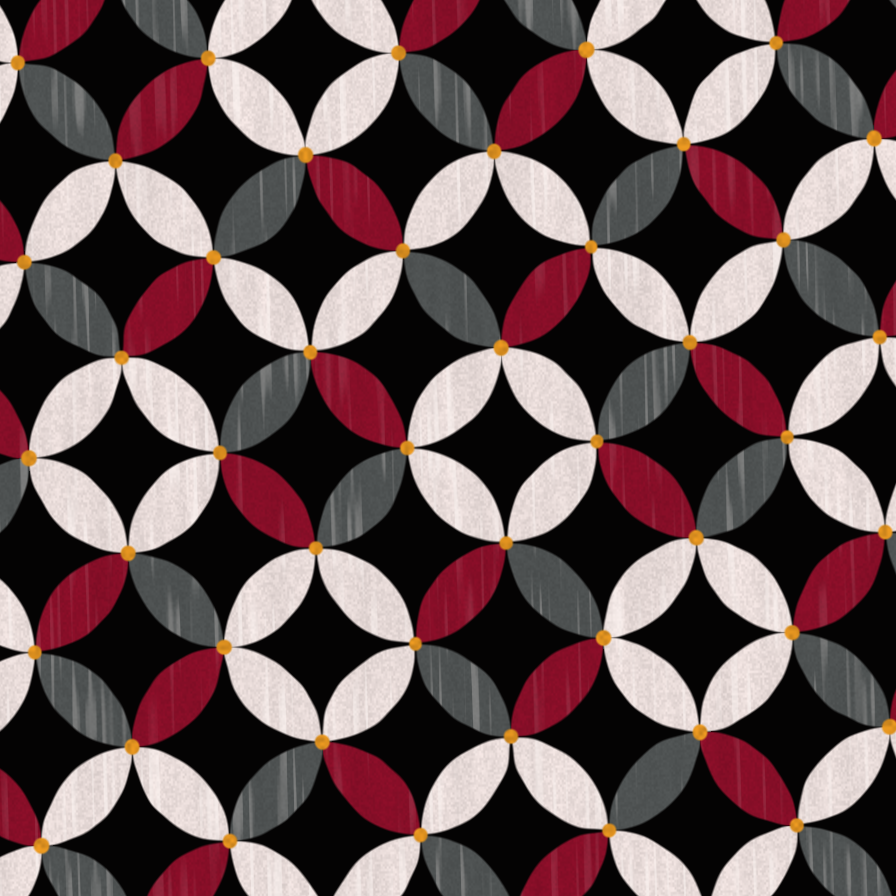
A three.js fragment shader for this pattern:

```glsl
// Slubbed cotton print: interlocking rings of white, grey and red petals on black, with ochre dots where tips meet.
varying vec2 vUv;

// Layout, in canvas units
const vec2 RING_CENTER = vec2(0.5618, 0.5029);
const vec2 ACROSS = vec2(0.2113, 0.0059);   // step to the next ring on the right
const vec2 DOWN = vec2(0.0062, -0.2181);    // step to the next ring below
const float ROW_STRETCH = 0.0045;           // rows tighten slightly downwards

// Shapes, in ring units (ring diameter = 1)
const float RADIUS = 0.5;
const float PETAL_INSET = 0.002;
const float DOT_RADIUS = 0.037;
const float WOBBLE = 0.012;
const float DRIFT = 0.018;
const float SOFTNESS = 0.008;

// Weave, in ring units
const vec2 SLUB_SCALE = vec2(46.0, 2.2);
const vec2 GRAIN_SCALE = vec2(95.0, 80.0);
const float GRAIN = 0.05;

const vec3 BLACK = vec3(0.015, 0.01, 0.01);
const vec3 WHITE = vec3(0.905, 0.855, 0.845);
const vec3 GREY = vec3(0.305, 0.32, 0.32);
const vec3 RED = vec3(0.53, 0.055, 0.155);
const vec3 OCHRE = vec3(0.86, 0.56, 0.12);
const vec3 SLUB = vec3(0.98, 0.95, 0.94);

float hash(vec2 p) {
  vec3 h = fract(vec3(p.xyx) * 0.1031);
  h += dot(h, h.yzx + 33.33);
  return fract((h.x + h.y) * h.z);
}

float noise(vec2 p) {
  vec2 i = floor(p), f = fract(p);
  f = f * f * (3.0 - 2.0 * f);
  return mix(mix(hash(i), hash(i + vec2(1.0, 0.0)), f.x),
             mix(hash(i + vec2(0.0, 1.0)), hash(i + vec2(1.0, 1.0)), f.x), f.y);
}

float cross2(vec2 a, vec2 b) { return a.x * b.y - a.y * b.x; }

float cover(float dist) { return 1.0 - smoothstep(-SOFTNESS, SOFTNESS, dist); }

// Canvas position to ring columns (x) and rows counted downwards (y)
vec2 toCloth(vec2 uv) {
  vec2 p = uv - RING_CENTER;
  vec2 q = vec2(cross2(p, DOWN), cross2(ACROSS, p)) / cross2(ACROSS, DOWN);
  q.y += ROW_STRETCH * q.y * q.y;
  return q;
}

// Each quadrant's petal is the overlap of its ring with the diagonal neighbour
float petalDistance(vec2 quadrant) {
  return max(length(quadrant), length(RADIUS - quadrant)) - RADIUS + PETAL_INSET;
}

float dotDistance(vec2 quadrant) {
  return min(length(quadrant - vec2(RADIUS, 0.0)),
             length(quadrant - vec2(0.0, RADIUS))) - DOT_RADIUS;
}

// Colours repeat every two columns and six half rows; alpha is the slub strength
vec4 petalColor(vec2 cell, vec2 local) {
  float halfRow = mod(2.0 * (cell.y + 2.0) + step(0.0, local.y) + 0.5, 6.0) - 0.5;
  bool evenColumn = mod(cell.x + 0.5, 2.0) < 1.0;
  bool colorsEven = halfRow < 1.5 || abs(halfRow - 3.0) < 0.5;
  bool redOnLeft = halfRow < 0.5 || halfRow > 4.5;
  if (colorsEven != evenColumn) return vec4(WHITE, 0.65);
  return (local.x < 0.0) == redOnLeft ? vec4(RED, 0.1) : vec4(GREY, 0.26);
}

void main() {
  vec2 cloth = toCloth(vUv);
  vec2 seed = cloth + 40.0;

  // Hand-drawn drift of the whole lattice
  vec2 drift = vec2(noise(seed * 1.7), noise(seed * 1.7 + 19.0)) - 0.5;
  vec2 q = cloth + DRIFT * drift;
  vec2 cell = floor(q + 0.5);
  vec2 local = q - cell;
  vec2 quadrant = abs(local);
  float wobble = WOBBLE * (noise(seed * 9.0) - 0.5);

  // Woven petals: fine grain and long pale threads
  vec4 petal = petalColor(cell, local);
  float grain = noise(seed * GRAIN_SCALE) - 0.5;
  float band = noise(seed * vec2(17.0, 1.3)) - 0.5;
  float slub = smoothstep(0.62, 0.95, noise(seed * SLUB_SCALE));
  vec3 fabric = petal.rgb * (1.0 + 2.0 * GRAIN * grain + 0.06 * band);
  fabric = mix(fabric, SLUB, slub * petal.a);

  vec3 color = mix(BLACK, fabric, cover(petalDistance(quadrant) + wobble));

  // Ochre dots at the tips
  vec3 dotColor = OCHRE * (1.0 + 0.2 * (noise(seed * 45.0) - 0.5));
  color = mix(color, dotColor, cover(dotDistance(quadrant) + wobble));

  gl_FragColor = vec4(color, 1.0);
}
```
